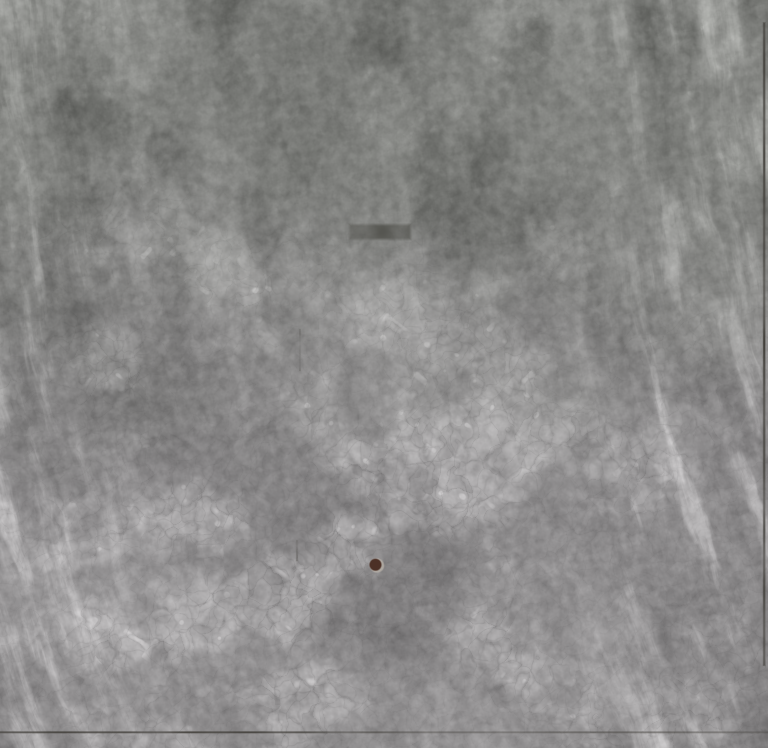
A Shadertoy shader for this texture:

```glsl
// Weathered grey stone slab: cloudy tone, slanted pale streaks and cracked
// pale patches, with dark smudges near the top, thin joints and a drilled hole.
// Layers of value noise and warped Voronoi cells are summed into one grey value.

const mat2 TILT = mat2(0.80, 0.60, -0.60, 0.80);
const vec3 TOP_TINT = vec3(-0.002, 0.003, -0.010);
const vec3 LOW_TINT = vec3(0.004, -0.003, 0.001);
const vec3 JOINT_COLOR = vec3(0.25, 0.24, 0.22);
const vec3 PATCH_COLOR = vec3(0.32, 0.32, 0.30);
const vec3 HOLE_COLOR = vec3(0.30, 0.19, 0.15);
const vec3 RIM_COLOR = vec3(0.74, 0.71, 0.67);

float hash(vec2 p) {
    vec3 q = fract(vec3(p.xyx) * 0.1031);
    q += dot(q, q.yzx + 33.33);
    return fract((q.x + q.y) * q.z);
}

float noise(vec2 p) {
    vec2 i = floor(p), f = fract(p);
    f = f * f * (3.0 - 2.0 * f);
    float low = mix(hash(i), hash(i + vec2(1, 0)), f.x);
    float high = mix(hash(i + vec2(0, 1)), hash(i + vec2(1, 1)), f.x);
    return mix(low, high, f.y);
}

float fbm(vec2 p, int octaves) {
    float sum = 0.0, total = 0.0, amp = 0.5;
    for (int k = 0; k < octaves; k++) {
        sum += amp * noise(p);
        total += amp;
        amp *= 0.55;
        p = p * 2.03 + 17.3;
    }
    return sum / total;
}

// x: distance gap to the nearest cell border, y: random value of the cell
vec2 cells(vec2 p) {
    vec2 i = floor(p), f = fract(p);
    float nearest = 8.0, second = 8.0, id = 0.0;
    for (int y = -1; y <= 1; y++) {
        for (int x = -1; x <= 1; x++) {
            vec2 g = vec2(x, y);
            vec2 site = g + vec2(hash(i + g), hash(i + g + 71.7));
            float d = length(site - f);
            if (d < nearest) {
                second = nearest;
                nearest = d;
                id = hash(i + g + 31.1);
            } else {
                second = min(second, d);
            }
        }
    }
    return vec2(second - nearest, id);
}

// Soft-edged box coverage
float box(vec2 p, vec2 center, vec2 halfSize, float blur) {
    vec2 d = abs(p - center) - halfSize;
    return 1.0 - smoothstep(-blur, blur, max(d.x, d.y));
}

float spot(vec2 p, vec2 center, vec2 size) {
    vec2 d = (p - center) / size;
    return exp(-dot(d, d));
}

// Cracked facets: light cells separated by thin dark veins
float crackle(vec2 p, float scale, float veinDepth) {
    vec2 warp = vec2(fbm(p * 30.0, 3), fbm(p * 30.0 + 53.0, 3)) - 0.5;
    vec2 c = cells((p + 0.05 * warp) * vec2(1.0, 0.8) * scale);
    return 0.05 * (c.y - 0.5) - veinDepth * (1.0 - smoothstep(0.0, 0.22, c.x));
}

float stoneTone(vec2 p, float top, float side) {
    vec2 r = TILT * p;
    float tone = mix(0.548, 0.490, top);
    tone += 0.16 * (fbm(r * 4.0 + 3.0, 4) - 0.5);

    // Streaks lean to the right going down, steeper near the top
    vec2 s = vec2(p.x + 0.36 * p.y - 0.13 * p.y * p.y, p.y);
    s.x += 0.02 * (fbm(r * 9.0, 3) - 0.5);
    float streak = fbm(s * vec2(34.0, 6.0), 5);
    tone += mix(0.08, 0.20, side) * (streak - 0.5);
    tone += 0.10 * side * smoothstep(0.54, 0.76, streak) * (1.0 - 0.4 * top);

    // Pale patches and their veins
    float cloud = fbm(r * 10.0 + 21.0, 5);
    float pale = smoothstep(0.45, 0.68, cloud) * mix(1.0, 0.35, max(top, 0.7 * side));
    tone += 0.115 * pale;
    float cracked = (0.35 + 0.65 * pale) * (1.0 - 0.65 * top);
    tone += cracked * (crackle(p, 27.0, 0.045) + crackle(r + 5.0, 52.0, 0.035));

    // Dark smudges, mostly in the upper part
    float smudge = smoothstep(0.50, 0.70, fbm(p * vec2(10.0, 6.5) + 41.0, 5)) * top;
    float stain = spot(p, vec2(0.235, 0.72), vec2(0.035, 0.20))
                + 0.6 * spot(p, vec2(0.24, 0.68), vec2(0.20, 0.016));
    tone -= 0.075 * smudge + 0.08 * stain * fbm(p * 26.0, 4);

    // Fine grain and a few bright chips
    tone += 0.13 * (fbm(r * 95.0, 3) - 0.5);
    return tone + 0.10 * smoothstep(0.84, 0.96, noise(r * 75.0 + 9.0)) * pale;
}

void mainImage(out vec4 fragColor, in vec2 fragCoord) {
    vec2 p = fragCoord / iResolution.y;
    float width = iResolution.x / iResolution.y, px = 1.0 / iResolution.y;
    float top = smoothstep(0.35, 0.85, p.y + 0.25 * (fbm(p * 5.0, 3) - 0.5));
    float side = smoothstep(0.22, 0.44, abs(p.x / width - 0.47));
    vec3 color = stoneTone(p, top, side) + mix(LOW_TINT, TOP_TINT, top);

    // Inset dark patch and two short scratches
    float inset = box(p, vec2(0.508, 0.690), vec2(0.041, 0.010), 0.003);
    color = mix(color, PATCH_COLOR, inset * (0.35 + 0.6 * noise(p * 45.0)));
    float scratch = box(p, vec2(0.401, 0.532), vec2(0.001, 0.028), px)
                  + box(p, vec2(0.397, 0.264), vec2(0.001, 0.014), px);
    color = mix(color, JOINT_COLOR, 0.55 * scratch * noise(p * 70.0 + 4.0));

    // Joints along the bottom and the right side
    float wear = 0.5 + 0.5 * noise(p * 24.0);
    float joint = box(p, vec2(0.5 * width, 0.021), vec2(width, 0.0012), px)
                * mix(1.0, 0.6, smoothstep(0.38, 0.46, p.x));
    joint = max(joint, box(p, vec2(0.995 * width, 0.54), vec2(0.0015, 0.43), px));
    color = mix(color, JOINT_COLOR, joint * wear);

    // Drilled hole with a lit rim
    vec2 hole = vec2(0.502, 0.245);
    float rim = 1.0 - smoothstep(-px, px, length(p - hole - vec2(0.002, -0.001)) - 0.0095);
    float bore = 1.0 - smoothstep(-px, px, length(p - hole) - 0.0080);
    color = mix(color, RIM_COLOR, 0.7 * rim);
    color = mix(color, HOLE_COLOR, bore);
    fragColor = vec4(color, 1.0);
}
```
